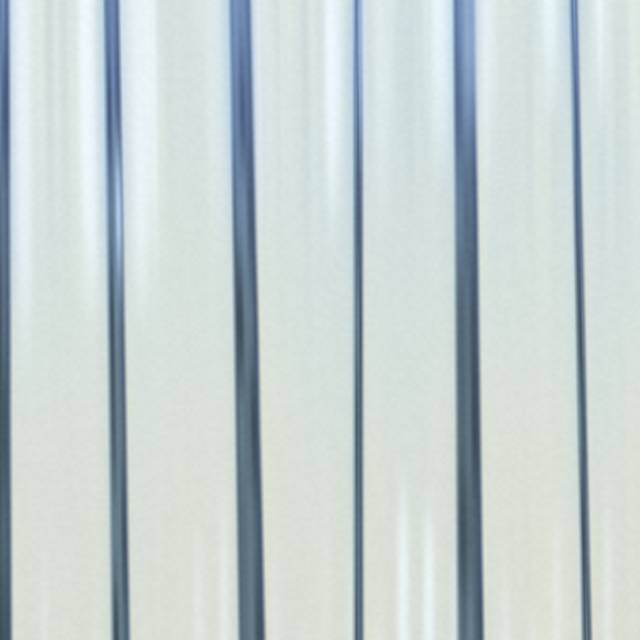
This texture is drawn by a three.js fragment shader. Its source:

```glsl
// Pale ribbed metal sheet: leaning dark grooves, wide and thin in turn, with soft vertical glare.
varying vec2 vUv;

float hash(float n) { return fract(sin(n * 12.9898 + 4.1) * 43758.545); }

float hash2(vec2 p) { return fract(sin(dot(p, vec2(127.1, 311.7))) * 43758.545); }

float noise(vec2 p) {
  vec2 i = floor(p), f = fract(p);
  f = f * f * (3.0 - 2.0 * f);
  return mix(mix(hash2(i), hash2(i + vec2(1.0, 0.0)), f.x),
             mix(hash2(i + vec2(0.0, 1.0)), hash2(i + vec2(1.0, 1.0)), f.x), f.y);
}

float bell(float x) { return exp(-x * x); }

// Groove centre: uneven spacing, each with its own lean
float grooveCentre(float i, float y) {
  float d = i - 2.1;
  float foot = -0.006 + 0.1842 * i + 0.032 / (1.0 + 1.6 * d * d);
  return foot - 0.0105 * (1.0 - cos(1.95 * i)) * y;
}

// Even grooves are wide, odd ones thin; all narrow upward
float grooveHalfWidth(float i, float y) {
  float thin = 0.0065 + 0.007 / max(i * i, 1.0);
  return mix(0.0195, thin, mod(i, 2.0)) * (1.06 - 0.2 * y);
}

void main() {
  float x = vUv.x, y = vUv.y;
  float leanX = x + 0.012 * y;

  // Panel: cool at the top, warm at the foot, with faint brushing
  vec3 color = mix(vec3(0.855, 0.875, 0.835), vec3(0.835, 0.885, 0.875), smoothstep(0.0, 0.8, y));
  color += 0.02 * (noise(vec2(leanX * 14.0, y * 3.0)) - 0.5) * vec3(1.0, 0.3, -0.6);
  float brushed = noise(vec2(leanX * 80.0, y * 1.5)) - 0.5;
  color += brushed * mix(0.012, 0.08, smoothstep(0.5, 1.0, y)) * vec3(1.1, 0.9, 0.6);

  // Glare streaks hanging from the top
  float glare = 0.0;
  for (int k = 0; k < 40; k++) {
    float n = float(k);
    float sx = (n + hash(n)) / 40.0;
    float low = 0.38 + 0.25 * sx + 0.3 * hash(n + 50.0);
    float power = hash(n + 90.0);
    float wide = 0.004 + 0.004 * hash(n + 130.0);
    glare += 0.75 * power * power * bell((leanX - sx) / wide) * smoothstep(low, low + 0.35, y);
  }

  // Shorter streaks rising from the foot, strongest as a pair
  for (int k = 0; k < 24; k++) {
    float n = float(k);
    float sx = 0.03 + 0.04 * n;
    float pair = bell((sx - 0.65) / 0.03);
    float high = mix(0.08 + 0.26 * hash(n + 7.0), 0.35, pair);
    float power = 0.35 * hash(n + 21.0) + 0.8 * pair;
    glare += power * bell((x - sx) / 0.008) * (1.0 - smoothstep(high - 0.2, high, y));
  }

  // Broad highlights on the shoulders of each groove, with blue spill beside it
  float spill = 0.0;
  for (int k = 0; k < 6; k++) {
    float i = float(k);
    float d = x - grooveCentre(i, y);
    float low = 0.36 + 0.08 * i;
    float left = bell((d + 0.038) / 0.013);
    float right = bell((d - 0.040) / 0.012) * (0.35 + 0.5 * bell(i - 1.0));
    float power = 1.0 - 0.8 * bell(1.5 * (i - 2.0));
    float reach = smoothstep(low, low + 0.3, y);
    glare += 1.1 * power * (left + right) * reach;
    spill += reach * exp(-max(abs(d) - grooveHalfWidth(i, y), 0.0) / 0.009);
  }
  color = mix(color, vec3(0.94, 0.985, 1.0), 1.0 - exp(-1.5 * glare));
  color = mix(color, vec3(0.72, 0.82, 0.95), 0.6 * min(spill, 1.0));

  // Grooves
  for (int k = 0; k < 6; k++) {
    float i = float(k);
    float d = x - grooveCentre(i, y);
    float halfWidth = grooveHalfWidth(i, y);
    float across = d / halfWidth;

    // Cool fringe on the left rim, warm fringe on the right
    float rim = abs(d) - halfWidth;
    vec3 fringe = d < 0.0 ? vec3(-0.07, -0.03, 0.01) : vec3(0.02, 0.0, -0.03);
    color += fringe * exp(-max(rim, 0.0) / 0.006);

    // Steel body with long, softly broken reflections
    vec3 steel = mix(vec3(0.30, 0.37, 0.42), vec3(0.36, 0.45, 0.61), smoothstep(0.4, 1.0, y));
    float sheen = noise(vec2(across * 2.0 + i * 17.0, y * 6.0 + i));
    steel += 0.22 * (sheen - 0.35) * vec3(0.85, 1.0, 1.05);
    steel = mix(steel, vec3(0.23, 0.29, 0.40), 0.45 * bell((across - 0.75) / 0.3));

    // Light washing into the grooves, plus one bright glint
    float side = smoothstep(-0.7, 0.4, across);
    float wash = 0.85 * smoothstep(0.70, 0.96, y) * bell(i - 3.5) * side;
    float glint = bell(2.0 * (i - 1.0)) * bell((y - 0.67) / 0.11) * bell((across - 0.45) / 0.45);
    steel = mix(steel, vec3(0.68, 0.80, 0.93), clamp(wash + glint, 0.0, 1.0));

    color = mix(color, steel, 1.0 - smoothstep(-0.0055, 0.0045, rim));
  }

  // Fine grain
  color += 0.018 * (noise(vUv * 170.0) - 0.5);
  gl_FragColor = vec4(clamp(color, 0.0, 1.0), 1.0);
}
```
